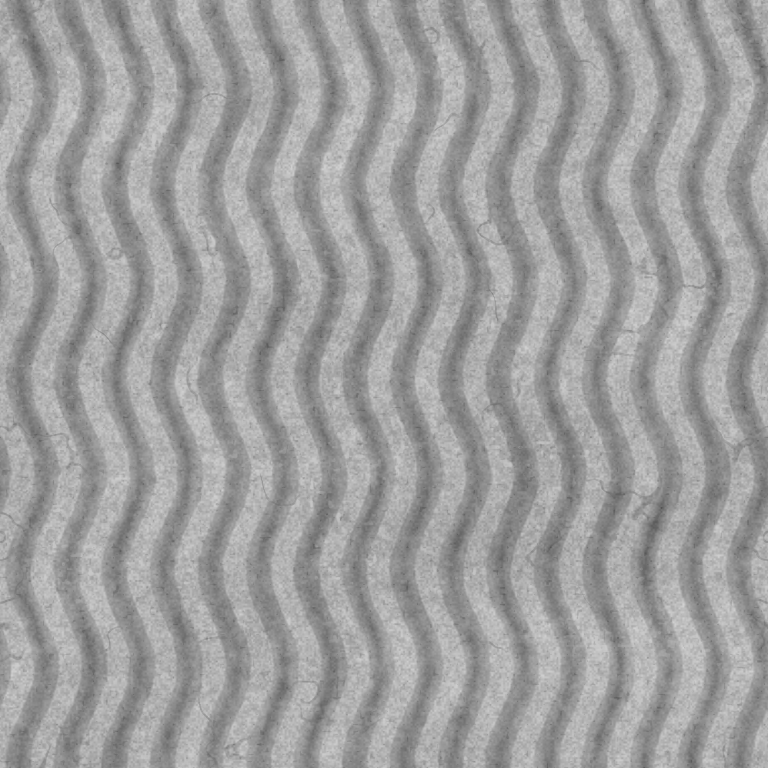
This texture is drawn by a Shadertoy shader. Its source:

```glsl
const float TAU = 6.2831853;
const float GROOVES = 16.0;          // repeats across
const float WAVES = 4.0;             // bends from bottom to top
const float WAVE_PHASE = 0.53;       // height of the rightward bend, in waves
const float GROOVE_OFFSET = 0.675;   // mean groove position, in groove spacings
const float BAND_SWAY = 0.29;        // sideways sway, in groove spacings
const float CORE_SWAY = 0.255;
const float BAND_HALF_WIDTH = 0.265;
const float CORE_WIDTH = 0.14;
const float EDGE_SOFTNESS = 0.035;
const float EDGE_WOBBLE = 0.07;
const float RIDGE_GRAY = 0.70;
const float SHOULDER_DEPTH = 0.095;
const float CORE_DEPTH = 0.105;
const float STAIN_STRENGTH = 0.10;
const float MOTTLE_STRENGTH = 0.11;
const float GRAIN_STRENGTH = 0.17;
const float CHIP_GRAY = 0.80;
const float CRACK_DEPTH = 0.10;

float hash(vec2 cell, float seed) {
    uvec2 q = uvec2(cell) * uvec2(1597334677u, 3812015801u);
    uint n = (q.x ^ q.y ^ (uint(seed) * 2654435769u)) * 1597334677u;
    n = (n ^ (n >> 15)) * 2246822519u;
    n ^= n >> 13;
    return float(n >> 8) / 16777216.0;
}

// Value noise that wraps after one canvas
float noise(vec2 uv, float cells, float seed) {
    vec2 p = uv * cells;
    vec2 i = floor(p);
    vec2 f = fract(p);
    f = f * f * (3.0 - 2.0 * f);
    vec2 a = mod(i, cells);
    vec2 b = mod(i + 1.0, cells);
    return mix(mix(hash(a, seed), hash(vec2(b.x, a.y), seed), f.x),
               mix(hash(vec2(a.x, b.y), seed), hash(b, seed), f.x), f.y);
}

float fbm(vec2 uv, float cells, float seed) {
    float sum = 0.0;
    float weight = 0.5;
    for (int octave = 0; octave < 4; octave++) {
        sum += weight * noise(uv, cells, seed + float(octave));
        cells *= 2.0;
        weight *= 0.5;
    }
    return sum / 0.9375;
}

// Sideways distance to the nearest wavy line, in groove spacings
float waveDistance(vec2 uv, float sway) {
    float bend = sway * cos(TAU * (WAVES * uv.y - WAVE_PHASE));
    return abs(fract(uv.x * GROOVES - GROOVE_OFFSET - bend + 0.5) - 0.5);
}

void mainImage(out vec4 fragColor, in vec2 fragCoord) {
    vec2 uv = fragCoord / iResolution.xy;
    float pixel = GROOVES / iResolution.x;

    // Groove: soft shoulder around a darker core
    float stain = fbm(uv, 20.0, 11.0) - 0.5;
    float wobble = EDGE_WOBBLE * (fbm(uv, 48.0, 21.0) - 0.5);
    float soft = max(EDGE_SOFTNESS, pixel);
    float bandDistance = waveDistance(uv, BAND_SWAY) + wobble;
    float band = 1.0 - smoothstep(-soft, soft, bandDistance - BAND_HALF_WIDTH);
    float coreDistance = (waveDistance(uv, CORE_SWAY) + wobble) / CORE_WIDTH;
    float core = exp(-coreDistance * coreDistance);
    float gray = RIDGE_GRAY - SHOULDER_DEPTH * band;
    gray -= CORE_DEPTH * core * (1.0 + 2.2 * stain);
    gray += STAIN_STRENGTH * stain * band;

    // Stone: broad mottling and fine grain, calmer inside the grooves
    gray += MOTTLE_STRENGTH * (fbm(uv, 7.0, 31.0) - 0.5);
    gray += MOTTLE_STRENGTH * (fbm(uv, 64.0, 41.0) - 0.5);
    float grain = 0.65 * noise(uv, 390.0, 51.0) + 0.35 * noise(uv, 210.0, 52.0) - 0.5;
    gray += GRAIN_STRENGTH * grain * (1.0 - 0.35 * band);

    // Pale chips and dark pits
    float patches = smoothstep(0.45, 0.75, fbm(uv, 12.0, 61.0));
    float chips = smoothstep(0.72, 0.92, noise(uv, 170.0, 71.0)) * (0.25 + patches);
    gray = mix(gray, CHIP_GRAY, 0.6 * chips * (1.0 - 0.65 * band));
    gray -= 0.07 * smoothstep(0.82, 0.97, noise(uv, 230.0, 81.0));

    // Sparse hairline cracks
    float crackField = abs(fbm(uv, 10.0, 91.0) - 0.5);
    float crack = 1.0 - smoothstep(0.004, 0.016, crackField);
    crack *= smoothstep(0.60, 0.75, noise(uv, 14.0, 101.0));
    gray -= CRACK_DEPTH * crack * (1.0 - 0.6 * band);

    fragColor = vec4(vec3(clamp(gray, 0.0, 1.0)), 1.0);
}
```
